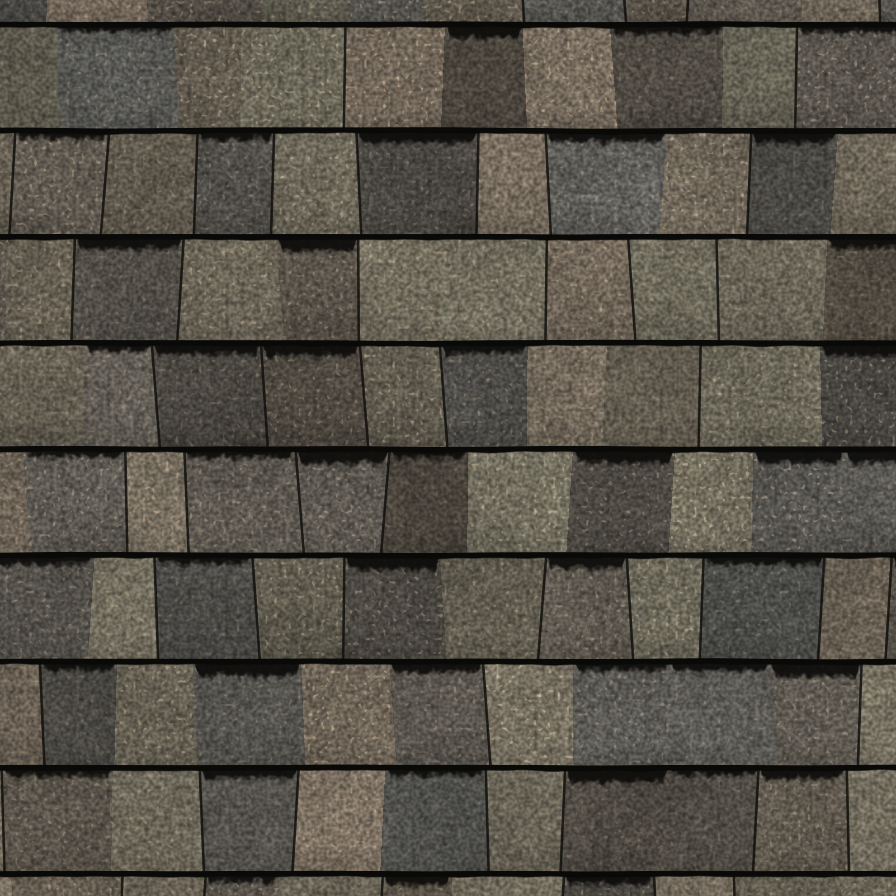
Give the GLSL for this texture, as a Shadertoy shader.

```glsl
// Laminated roof shingles: staggered courses of uneven, slightly slanted tabs.
// Each course hashes its own joints and tones; gradient noise adds mineral
// granules, weathering and the ragged shadows cast by the course above.

float hash(vec2 p) {
    vec3 q = fract(p.xyx * vec3(0.1031, 0.1030, 0.0973));
    q += dot(q, q.yzx + 33.33);
    return fract((q.x + q.y) * q.z);
}

float gradDot(vec2 cell, vec2 offset) {
    float angle = 6.2832 * hash(cell + 17.0);
    return dot(vec2(cos(angle), sin(angle)), offset);
}

// Gradient noise, roughly -0.7 to 0.7
float noise(vec2 p) {
    vec2 i = floor(p), f = fract(p);
    vec2 u = f * f * f * (f * (f * 6.0 - 15.0) + 10.0);
    vec2 e = vec2(1, 0);
    return mix(mix(gradDot(i, f), gradDot(i + e, f - e), u.x),
               mix(gradDot(i + e.yx, f - e.yx), gradDot(i + 1.0, f - 1.0), u.x), u.y);
}

// Joint position in tab units; jittered, and leaning with height down the tab
float joint(float id, float row, float down) {
    float jitter = 0.38 * (hash(vec2(id, row * 7.0 + 3.0)) - 0.5);
    float lean = 0.19 * (hash(vec2(id + 40.0, row * 5.0)) - 0.5);
    return id + jitter + lean * (down - 0.5);
}

void mainImage(out vec4 fragColor, in vec2 fragCoord) {
    vec2 p = fragCoord / iResolution.y;
    float px = 1.0 / iResolution.y;

    // Courses, counted from the top
    float course = (1.0 - p.y) * 8.44 - 0.21 + 0.012 * noise(p * vec2(7.0, 4.0));
    float row = floor(course) + 20.0;
    float down = fract(course);

    // Tab containing this point
    float s = p.x * 9.8 + 2.0 * hash(vec2(row, 9.0)) + 30.0;
    float id = floor(s);
    if (s < joint(id, row, down)) id -= 1.0;
    else if (s > joint(id + 1.0, row, down)) id += 1.0;
    float left = s - joint(id, row, down);
    float right = joint(id + 1.0, row, down) - s;

    // Tab tone: alternating raised and recessed layers, with some strays
    vec2 key = vec2(id, row);
    float stray = step(0.84, hash(key + 5.3));
    float raised = abs(mod(id + row, 2.0) - stray);
    vec3 light = mix(vec3(0.40, 0.39, 0.335), vec3(0.445, 0.40, 0.35), hash(key + 11.7));
    vec3 dark = mix(vec3(0.285, 0.285, 0.275), vec3(0.30, 0.275, 0.24), hash(key + 23.1));
    vec3 color = mix(dark * mix(0.92, 1.25, hash(key + 31.9)),
                     light * mix(0.86, 1.08, hash(key + 31.9)), raised);

    // Weathering and granules
    color *= 1.0 + 0.12 * noise(p * 9.0) + 0.12 * noise(p * 38.0);
    float grain = noise(p * 235.0) + 0.6 * noise(p * 120.0 + 50.0);
    color *= 1.0 + 0.42 * grain;
    float speck = smoothstep(0.22, 0.5, noise(p * 190.0 + 90.0));
    color += speck * vec3(0.17, 0.14, 0.11) * mix(0.3, 1.2, hash(key + 47.0));
    color *= 1.03 - 0.09 * smoothstep(0.7, 1.0, down);

    // Ragged shadow at the head of recessed tabs, tapered at its ends
    float ragged = 0.05 * noise(vec2(p.x * 75.0, row)) + 0.045 * noise(p * 170.0);
    float depth = mix(0.07, 0.145, hash(key + 61.0)) * (1.0 - raised);
    depth *= smoothstep(0.0, 0.07, min(left, right));
    float shade = 1.0 - smoothstep(depth - 0.02, depth + 0.05, down + ragged);
    color = mix(color, vec3(0.045, 0.043, 0.036), shade * 0.92 * (1.0 - raised));

    // Open slits at about half of the joints
    float slitL = step(0.48, hash(vec2(id, row + 71.0)));
    float slitR = step(0.48, hash(vec2(id + 1.0, row + 71.0)));
    float gap = min(left + 9.0 * (1.0 - slitL), right + 9.0 * (1.0 - slitR)) / 9.8;
    float slit = 1.0 - smoothstep(0.0007, 0.0007 + 1.3 * px, gap);
    color = mix(color, vec3(0.06, 0.058, 0.05), slit * 0.85);

    // Dark line under each course's butt edge
    float aa = 8.44 * px;
    float thick = 0.05 + 0.015 * noise(vec2(p.x * 30.0, row * 3.0));
    float line = 1.0 - smoothstep(thick - aa, thick + aa, down);
    line = max(line, smoothstep(1.0 - aa, 1.0, down));
    color = mix(color, vec3(0.035, 0.035, 0.03), line);

    fragColor = vec4(clamp(color, 0.0, 1.0), 1.0);
}
```
